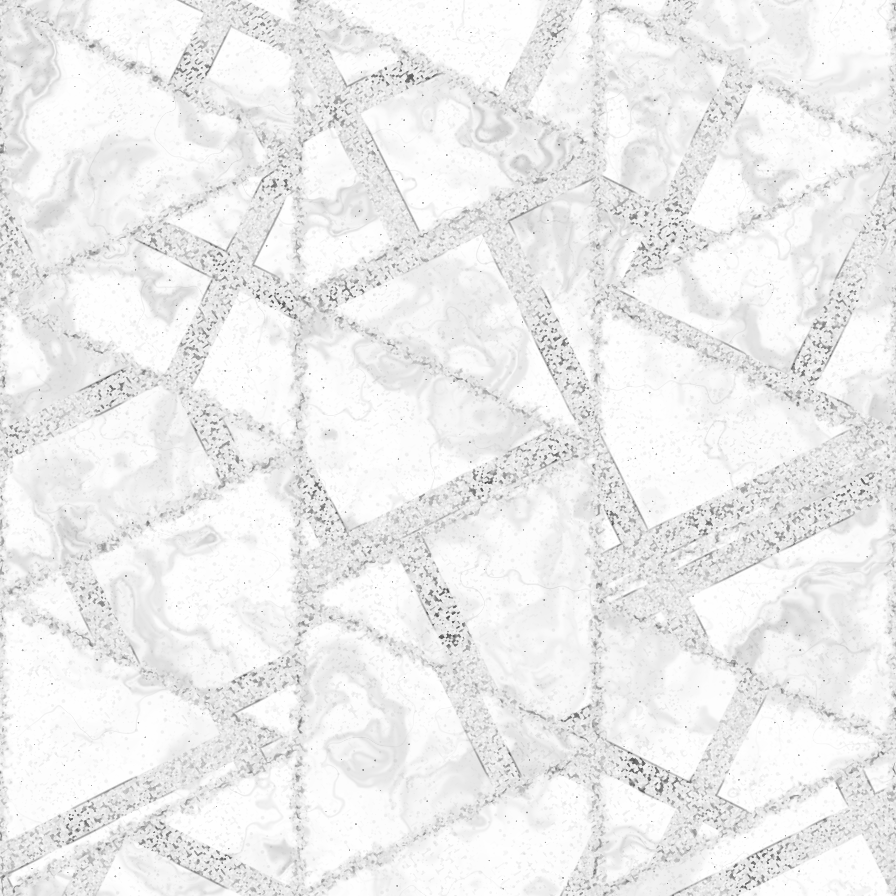
This texture is drawn by a WebGL 1 fragment shader. Its source:

```glsl
precision highp float;

uniform vec2 u_resolution;

const float TILES = 3.0;
const float BAND_SPACING = 0.95;
const float BAND_HALF_WIDTH = 0.05;

float hash(vec2 p) {
  return fract(sin(dot(p, vec2(127.1, 311.7))) * 43758.5453);
}

vec2 hash2(vec2 p) {
  return vec2(hash(p), hash(p + 41.3));
}

float noise(vec2 p) {
  vec2 cell = floor(p);
  vec2 f = fract(p);
  f = f * f * (3.0 - 2.0 * f);
  float low = mix(hash(cell), hash(cell + vec2(1.0, 0.0)), f.x);
  float high = mix(hash(cell + vec2(0.0, 1.0)), hash(cell + 1.0), f.x);
  return mix(low, high, f.y);
}

float fbm(vec2 p) {
  float sum = 0.0;
  float weight = 0.53;
  for (int i = 0; i < 4; i++) {
    sum += weight * noise(p);
    p = mat2(1.6, 1.2, -1.2, 1.6) * p + 7.7;
    weight *= 0.5;
  }
  return sum;
}

vec2 turn(vec2 p, float angle) {
  float c = cos(angle);
  float s = sin(angle);
  return mat2(c, -s, s, c) * p;
}

// Distance to the nearest whole number
float toInteger(float t) {
  return 0.5 - abs(fract(t) - 0.5);
}

// Round dots of varied size, one per occupied cell
float specks(vec2 p, float density, float radius) {
  vec2 cell = floor(p);
  vec2 centre = mix(vec2(radius), vec2(1.0 - radius), hash2(cell));
  float size = radius * mix(0.5, 1.0, hash(cell + 2.6));
  float mask = 1.0 - smoothstep(size * 0.4, size, length(fract(p) - centre));
  return mask * step(hash(cell + 9.1), density);
}

// Distance to a tilted square grid of band centre lines
float bandDistance(vec2 p, vec2 id) {
  float lean = hash(id + 3.7) < 0.5 ? -0.4636 : 0.4636;
  vec2 q = turn(p, lean) / BAND_SPACING + hash2(id);
  return BAND_SPACING * min(toInteger(q.x), toInteger(q.y));
}

// Smoky swirls, curled layers and hairline veins
float marble(vec2 p, vec2 id) {
  vec2 q = p * 3.2 + 20.0 * hash2(id + 5.3);
  vec2 warp = vec2(fbm(q), fbm(q + 13.7));
  float n = fbm(q + 2.8 * warp);
  float layers = 0.6 + 0.4 * sin(38.0 * n + 9.0 * warp.x);
  float smoke = smoothstep(0.42, 0.72, n) * layers;
  float vein = 1.0 - smoothstep(0.0, 0.01, abs(warp.y - 0.5));
  float strength = mix(0.05, 0.19, hash(id + 8.2));
  return smoke * strength + vein * 0.07 * noise(p * 5.0);
}

void main() {
  vec2 uv = gl_FragCoord.xy / u_resolution;
  vec2 p = uv * TILES;
  float pixel = TILES / u_resolution.y;

  // Triangles in columns, with ragged borders
  vec2 wobble = vec2(noise(p * 28.0), noise(p * 28.0 + 51.0)) - 0.5;
  vec2 crumble = vec2(noise(p * 75.0), noise(p * 75.0 + 23.0)) - 0.5;
  vec2 w = p + 0.022 * wobble + 0.02 * crumble;
  float column = floor(w.x);
  float x = w.x - column;
  float rising = w.y - 0.5 * x;
  float falling = w.y + 0.5 * x;
  vec2 id = vec2(floor(rising) + 31.0 * column, floor(falling));
  float diagonal = 0.894 * min(toInteger(rising), toInteger(falling));
  float seamDist = min(toInteger(w.x), diagonal);

  // Pale marble faces
  vec2 grainPoint = turn(uv, 0.6);
  float grain = noise(grainPoint * 390.0);
  float patchy = noise(p * 8.0);
  float face = 0.995 - marble(p, id);
  face -= 0.05 * specks(turn(p, 0.4) * 26.0, 0.4, 0.24);
  face -= 0.35 * specks(turn(p, 1.1) * 50.0, 0.016, 0.24);
  face -= 0.07 * smoothstep(0.62, 0.95, grain) * patchy;

  // Grainy bands with broken dark outlines
  float d = bandDistance(p, id);
  float band = 1.0 - smoothstep(-pixel, pixel, d - BAND_HALF_WIDTH);
  float fine = noise(turn(uv, 1.0) * 520.0 + 60.0);
  float speckle = smoothstep(0.52, 0.9, grain);
  float bandTone = 0.985 - 0.1 * fine - 0.03 * noise(p * 30.0);
  bandTone -= speckle * mix(0.1, 0.6, patchy * patchy);
  float tone = mix(face, bandTone, band);
  float outline = 1.0 - smoothstep(0.0, 0.006, abs(d - BAND_HALF_WIDTH));
  tone -= 0.3 * outline * smoothstep(0.45, 0.8, noise(p * 11.0 + 17.0));

  // Crumbling seams between triangles
  float spread = seamDist + 0.028 * (noise(p * 50.0 + 80.0) - 0.5);
  float seam = 1.0 - smoothstep(0.008, 0.034, spread);
  float seamTone = 0.98 - 0.1 * fine - 0.05 * noise(p * 60.0) - 0.18 * speckle;
  tone = mix(tone, seamTone, 0.85 * seam);
  float crack = 1.0 - smoothstep(0.001, 0.008, seamDist);
  tone -= 0.28 * crack * smoothstep(0.5, 0.85, noise(turn(p, 0.5) * 60.0 + 33.0));

  gl_FragColor = vec4(vec3(clamp(tone, 0.0, 1.0)), 1.0);
}
```
